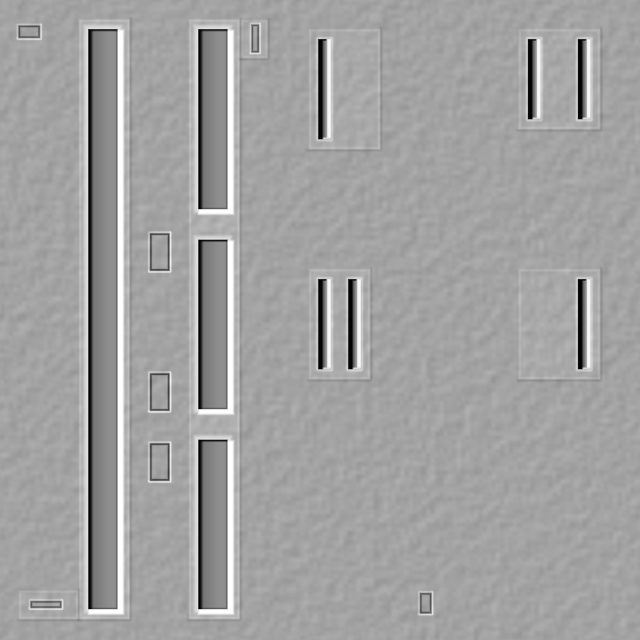
Write a Shadertoy shader that draws this texture map.

```glsl
const float GRID = 64.0;
const float BASE = 0.637;
const float WHITE = 0.97;
const float BLACK = 0.01;

float hash(vec2 p) {
    vec3 q = fract(vec3(p.xyx) * 0.1031);
    q += dot(q, q.yzx + 33.33);
    return fract((q.x + q.y) * q.z);
}

float noise(vec2 p) {
    vec2 i = floor(p), f = fract(p);
    f = f * f * (3.0 - 2.0 * f);
    vec2 e = vec2(1.0, 0.0);
    return mix(mix(hash(i), hash(i + e), f.x),
               mix(hash(i + e.yx), hash(i + 1.0), f.x), f.y);
}

float grain(vec2 p) {
    return 0.6 * noise(p * 1.1) + 0.35 * noise(p * 2.3 + 17.0);
}

// Signed distance to a box given by its lower and upper corners
float boxDist(vec2 p, vec2 lo, vec2 hi) {
    vec2 d = abs(p - 0.5 * (lo + hi)) - 0.5 * (hi - lo);
    return length(max(d, 0.0)) + min(max(d.x, d.y), 0.0);
}

float boxMask(vec2 p, vec2 lo, vec2 hi, float soft) {
    return 1.0 - smoothstep(-soft, soft, boxDist(p, lo, hi));
}

float ridge(float d, float width) {
    return exp(-d * d / (width * width));
}

// Faint raised plate: lit along the rim, shaded just outside at the right and bottom
float plate(float tone, vec2 p, vec2 lo, vec2 hi, float lift) {
    float d = boxDist(p, lo, hi);
    float shade = smoothstep(-0.1, 0.1, max(p.x - hi.x, lo.y - p.y));
    tone += lift * (1.0 - smoothstep(-0.1, 0.1, d));
    tone += 0.05 * ridge(d + 0.12, 0.13);
    return tone - 0.07 * shade * ridge(d - 0.12, 0.15);
}

// Wide sunken channel with a bright lip
float trench(float tone, vec2 p, vec2 lo, vec2 hi, float soft) {
    float lip = boxMask(p, lo - vec2(0.4, 0.35), hi + vec2(0.4, 0.38), 0.28);
    float glare = boxMask(p, lo - vec2(0.0, 0.52), hi + vec2(0.62, -0.1), 0.18);
    tone = mix(tone, 0.9, 0.8 * lip);
    tone = mix(tone, 1.0, glare);
    vec2 a = p - lo, b = hi - p;
    float ground = mix(0.46, 0.56, smoothstep(0.2, 2.4, a.x));
    ground *= smoothstep(0.1, 0.6, a.x);
    ground *= mix(0.1, 1.0, smoothstep(0.05, 0.3, b.y));
    ground *= mix(0.6, 1.0, smoothstep(0.0, 0.25, min(b.x, a.y)));
    return mix(tone, ground, boxMask(p, lo, hi, soft));
}

// Narrow groove: black left wall, grey floor, white right wall
float slot(float tone, vec2 p, vec2 lo, vec2 hi, float soft) {
    float a = p.x - lo.x;
    float ground = mix(BLACK, mix(0.35, 0.66, smoothstep(0.45, 0.95, a)),
                       smoothstep(0.32, 0.56, a));
    ground = mix(ground, WHITE, smoothstep(0.82, 0.98, a));
    ground = mix(ground, BLACK, (1.0 - smoothstep(0.05, 0.22, hi.y - p.y))
                              * (1.0 - smoothstep(0.7, 0.9, a)));
    ground = mix(ground, 0.85, (1.0 - smoothstep(0.08, 0.25, p.y - lo.y))
                             * smoothstep(0.35, 0.6, a));
    tone += 0.14 * ridge(boxDist(p, lo, hi) - 0.12, 0.13);
    return mix(tone, ground, boxMask(p, lo, hi, soft));
}

// Small engraved outline: light outside, dark inside
float outline(float tone, vec2 p, vec2 lo, vec2 hi, float strength) {
    float d = boxDist(p, lo, hi);
    float lit = max(p.x - hi.x, lo.y - p.y) > -0.1 ? 1.0 : 0.6;
    return tone + strength * (0.28 * lit * ridge(d - 0.06, 0.1)
                            - 0.38 * ridge(d + 0.14, 0.1));
}

void mainImage(out vec4 fragColor, in vec2 fragCoord) {
    vec2 p = fragCoord / iResolution.xy * GRID;
    float soft = max(0.07, 0.6 * GRID / iResolution.y);

    // Embossed rough surface
    vec2 slope = vec2(0.22, -0.22);
    float tone = BASE + 0.085 * (grain(p + slope) - grain(p - slope));

    // Long channel and the column of three beside it
    for (int i = 0; i < 2; i++) {
        float x = 7.9 + 11.0 * float(i);
        tone = plate(tone, p, vec2(x, 2.1), vec2(x + 5.05, 62.05), 0.045);
    }
    tone = trench(tone, p, vec2(8.83, 3.08), vec2(11.75, 61.08), soft);
    for (int i = 0; i < 3; i++) {
        float low = 3.08 + 20.0 * float(i);
        float high = i == 2 ? 61.08 : low + 16.95;
        tone = trench(tone, p, vec2(19.83, low), vec2(22.75, high), soft);
    }

    // Four grooved plates: width, floor and groove offsets vary
    for (int i = 0; i < 4; i++) {
        bool right = i % 2 == 1, top = i < 2;
        float x = right ? 51.87 : 30.9;
        float width = right ? 8.13 : (top ? 7.1 : 6.1);
        float low = top ? (right ? 51.08 : 49.08) : 26.08;
        float high = top ? 61.08 : 37.08;
        tone = plate(tone, p, vec2(x, low), vec2(x + width, high), 0.022);
        for (int k = 0; k < 2; k++) {
            if ((i == 0 && k == 1) || (i == 3 && k == 0)) continue;
            float s = x + 0.93 + float(k) * (right ? 5.0 : 3.0);
            tone = slot(tone, p, vec2(s, low + 1.0), vec2(s + 1.25, high - 1.0), soft);
        }
    }

    // Three caps between the channels
    for (int i = 0; i < 3; i++) {
        float y = 15.87 + 7.0 * float(i + i / 2);
        tone = outline(tone, p, vec2(14.95, y), vec2(17.0, y + 3.85), 1.0);
    }

    // Small scattered buttons
    tone = plate(tone, p, vec2(1.9, 2.1), vec2(7.8, 4.95), 0.015);
    tone = plate(tone, p, vec2(24.1, 58.2), vec2(26.75, 62.0), 0.015);
    tone = outline(tone, p, vec2(3.0, 3.15), vec2(6.2, 3.95), 0.8);
    tone = outline(tone, p, vec2(25.1, 58.7), vec2(25.95, 61.6), 0.8);
    tone = outline(tone, p, vec2(1.8, 60.15), vec2(4.05, 61.5), 0.8);
    tone = outline(tone, p, vec2(41.95, 2.6), vec2(43.2, 4.75), 0.8);

    fragColor = vec4(vec3(clamp(tone, 0.0, 1.0)), 1.0);
}
```
